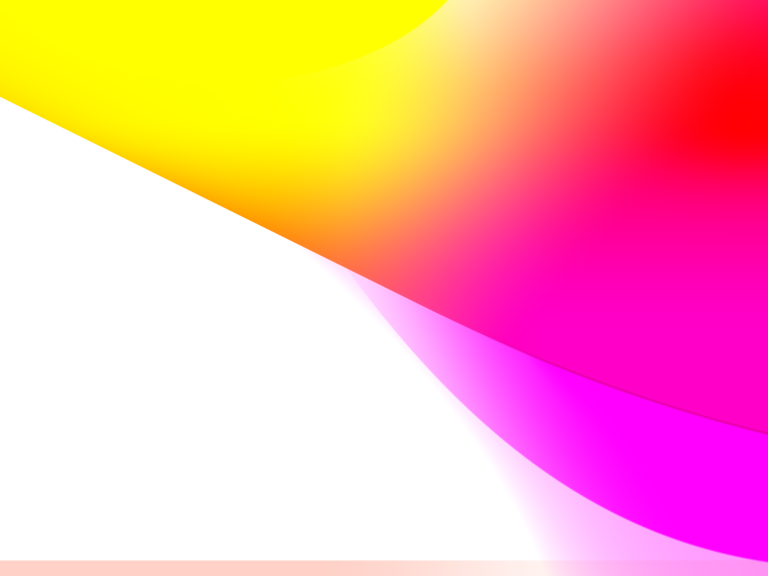
This background is drawn by a WebGL 1 fragment shader. Its source:

```glsl
precision highp float;
// Abstract backdrop: a warm yellow-red-pink sheet sweeps over a white page,
// with a translucent magenta petal and its pale halo below the sweep.
// Each boundary is a polynomial curve; colours come from smooth ramps.

uniform vec2 u_resolution;

const vec3 WHITE = vec3(1.0);
const vec3 YELLOW = vec3(1.0, 1.0, 0.0);
const vec3 PEACH = vec3(1.0, 0.82, 0.78);
const vec3 SEAM = vec3(0.86, 0.0, 0.55);
const vec2 DISC_CENTER = vec2(0.286, 1.139);
const vec2 DISC_RADII = vec2(0.341, 0.283);
const vec2 RED_CENTER = vec2(0.975, 0.783);
const float RED_WIDTH = 0.15;
const float RED_RISE = 0.21;
const float RED_FALL = 0.085;
const float STRIP_HEIGHT = 0.027;
const float HALO_STRENGTH = 0.42;
const float HALO_FALLOFF = 0.09;

// Height of the lower border of the warm sheet.
float sheetEdge(float x) {
  float bend = max(x - 0.55, 0.0);
  return 0.832 - 0.66 * x + 0.37 * bend * bend;
}

// Height of the lower border of the magenta petal.
float petalEdge(float x) {
  float t = 1.0 - x;
  return 0.024 + t * (0.2 + t * (1.0 + 0.6 * t));
}

// Horizontal position of the outer border of the halo.
float haloEdge(float y) {
  return 0.71 - y * (0.28 + 0.5 * y);
}

// Warm sheet: red stays full while green and blue vary.
vec3 sheetColor(vec2 p, float pixel) {
  float depth = 1.0 - p.y;
  float above = max(p.y - sheetEdge(p.x), 0.0);

  // Green fades towards the right and towards the lower border.
  float fadeStart = 0.52 + depth * (0.8 * depth - 0.55);
  float fadeEnd = 1.08 - 0.68 * depth;
  float green = 1.0 - 0.65 * smoothstep(0.2, 0.55, depth);
  green -= 0.11 * exp(-above / 0.05) * (1.0 - smoothstep(0.2, 0.45, p.x));
  green *= 1.0 - smoothstep(fadeStart, fadeEnd, p.x);

  // Blue rises to pink below and pastel at the top.
  float blue = 0.39 + 0.15 * (1.0 - smoothstep(0.0, 0.17, depth))
             + 0.4 * smoothstep(0.2, 0.6, depth);
  blue *= smoothstep(0.5 - 0.52 * depth, 0.62 + 0.2 * depth, p.x);

  // The red glow removes blue, with a tighter lower side.
  vec2 offset = p - RED_CENTER;
  offset /= vec2(RED_WIDTH, offset.y > 0.0 ? RED_RISE : RED_FALL);
  blue *= 1.0 - 0.97 * exp(-dot(offset, offset));

  // Yellow disc with a pale rim glow on its right.
  float radius = length((p - DISC_CENTER) / DISC_RADII);
  float rim = exp(-max(radius - 1.0, 0.0) / 0.25);
  blue += 0.2 * rim * smoothstep(0.32, 0.56, p.x);
  float softness = pixel / DISC_RADII.y;
  float disc = 1.0 - smoothstep(1.0 - softness, 1.0 + softness, radius);
  return mix(vec3(1.0, green, blue), YELLOW, disc);
}

// Magenta petal with a saturated core.
vec3 petalColor(vec2 p) {
  float along = p.x + 0.5 * max(p.y - petalEdge(p.x), 0.0);
  float green = 0.85 * (1.0 - smoothstep(0.42, 0.9, along));
  float drop = max(0.392 - p.y, 0.0);
  float coreEdge = 0.677 + drop * (0.4 + 1.2 * drop);
  float coreWidth = 0.025 + 0.35 * drop;
  green *= 1.0 - 0.85 * smoothstep(0.0, coreWidth, p.x - coreEdge);
  return vec3(1.0, green, 1.0);
}

// White page with a peach strip and the pale halo.
vec3 pageColor(vec2 p, float pixel) {
  float strip = 1.0 - smoothstep(-pixel, pixel, p.y - STRIP_HEIGHT);
  strip *= 1.0 - 0.8 * smoothstep(0.4, 0.78, p.x);
  vec3 color = mix(WHITE, PEACH, strip);
  float inside = max(p.x - haloEdge(p.y), 0.0);
  color.g *= 1.0 - HALO_STRENGTH * (1.0 - exp(-inside / HALO_FALLOFF));
  return color;
}

void main() {
  vec2 p = gl_FragCoord.xy / u_resolution;
  float pixel = 1.0 / u_resolution.y;
  float sheetDistance = p.y - sheetEdge(p.x);
  float petalDistance = p.y - petalEdge(p.x);

  vec3 color = pageColor(p, pixel);
  float petal = smoothstep(-1.5 * pixel, 1.5 * pixel, petalDistance);
  color = mix(color, petalColor(p), petal);
  float sheet = smoothstep(-pixel, pixel, sheetDistance);
  color = mix(color, sheetColor(p, pixel), sheet);

  // Thin seam where the sheet meets the petal.
  float seam = 1.0 - smoothstep(0.0, 0.004, abs(sheetDistance));
  color = mix(color, SEAM, 0.6 * seam * smoothstep(0.58, 0.75, p.x));
  gl_FragColor = vec4(clamp(color, 0.0, 1.0), 1.0);
}
```
